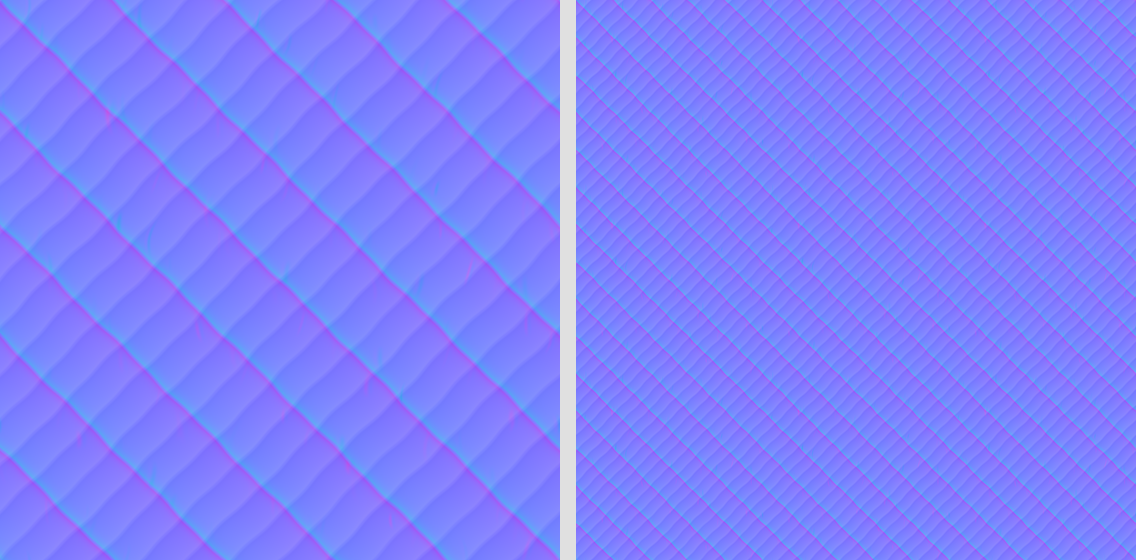
Left, the tile; right, the same tile 3 across and 3 down.
Give the GLSL for this texture map, as a Shadertoy shader.

```glsl
// Quilted fabric normal map: 5 diagonal seams cross 12 finer stitched folds.
// Tilts come from pillow profiles along both diagonals, plus small creases
// scattered beside the seams on a lattice that wraps with the tile.

const float TAU = 6.2831853;

// Diagonal coordinates: x counts seams, y counts folds.
vec2 toQuilt(vec2 p) { return vec2(5.0 * (p.x + p.y), 12.0 * (p.x - p.y)); }

vec2 fromQuilt(vec2 q) {
    vec2 d = q / vec2(5.0, 12.0);
    return 0.5 * vec2(d.x + d.y, d.x - d.y);
}

// Lattice cells one tile apart share the same key, so the hash wraps.
vec4 cellHash(vec2 cell) {
    vec2 key = mod(vec2(12.0 * cell.x + 5.0 * cell.y, 12.0 * cell.x - 5.0 * cell.y), 120.0);
    vec4 h = fract(vec4(key, key.yx) * vec4(0.1031, 0.1137, 0.0973, 0.1099) + 0.137);
    h += dot(h, h.wzxy + 33.33);
    return fract((h.xxyz + h.yzzw) * h.zywx);
}

// Short curved creases: pink below each seam, teal above it.
vec2 creases(vec2 p) {
    vec2 base = floor(toQuilt(p) + vec2(0.5, 0.0));
    vec2 tilt = vec2(0.0);
    for (int i = -1; i <= 1; i++)
    for (int j = -1; j <= 1; j++) {
        vec2 cell = base + vec2(i, j);
        vec4 h = cellHash(cell);
        vec4 g = cellHash(cell + vec2(2.0, 3.0));
        float side = h.x < 0.5 ? -1.0 : 1.0;
        vec2 q = p - fromQuilt(cell + vec2(side * (0.04 + 0.2 * h.y), h.z));
        float halfLength = 0.018 + 0.022 * g.x;
        float x = q.x + (g.y - 0.65) * 0.6 * q.y + (g.z - 0.5) * 16.0 * q.y * q.y;
        float width = 0.0022 + 0.0025 * g.w;
        float line = exp(-x * x / (width * width));
        float shoulder = exp(-pow(x / width + 2.0 * side, 2.0));
        float fade = 1.0 - smoothstep(0.1, 1.0, abs(q.y) / halfLength);
        float strength = 0.015 + 0.11 * h.w * h.w * h.w;
        tilt += vec2(-1.0, 0.45) * side * strength * fade * (line - 0.35 * shoulder);
    }
    return tilt;
}

void mainImage(out vec4 fragColor, in vec2 fragCoord) {
    vec2 p = fragCoord / iResolution.xy;
    vec2 quilt = toQuilt(p);

    // Slight wander of the stitching
    quilt.x += 0.010 * sin(TAU * (4.0 * p.x - 3.0 * p.y)) + 0.006 * sin(TAU * (9.0 * p.x - 8.0 * p.y));
    quilt.y += 0.035 * sin(TAU * (3.0 * p.x + 2.0 * p.y)) + 0.02 * sin(TAU * (7.0 * p.x + 8.0 * p.y));

    vec2 k = 2.0 * fract(quilt) - 1.0;
    vec2 edge = abs(k);
    vec2 soften = smoothstep(vec2(0.0), vec2(0.06, 0.16), 1.0 - edge);

    // Deep seam: broad teal flank above, tighter magenta flank below
    float flank = k.x < 0.0 ? 0.16 * pow(edge.x, 9.0) : 0.18 * pow(edge.x, 12.0);
    float seamTilt = sign(k.x) * (0.042 * edge.x + flank) * soften.x;

    // Shallow fold: dark leading edge, pale trailing edge
    float foldTilt = (0.032 * k.y + 0.018 * k.y * pow(edge.y, 4.0)) * soften.y;

    vec2 tilt = seamTilt * vec2(1.0, -1.0) + vec2(foldTilt);
    tilt += 0.012 * (cellHash(floor(quilt)).xy - 0.5) * soften.x * soften.y;
    tilt += creases(p);

    // Pack the unit normal into colour
    vec2 n = 2.0 * tilt;
    float nz = sqrt(max(0.0, 1.0 - dot(n, n)));
    fragColor = vec4(0.5 + 0.5 * vec3(n, nz), 1.0);
}
```
